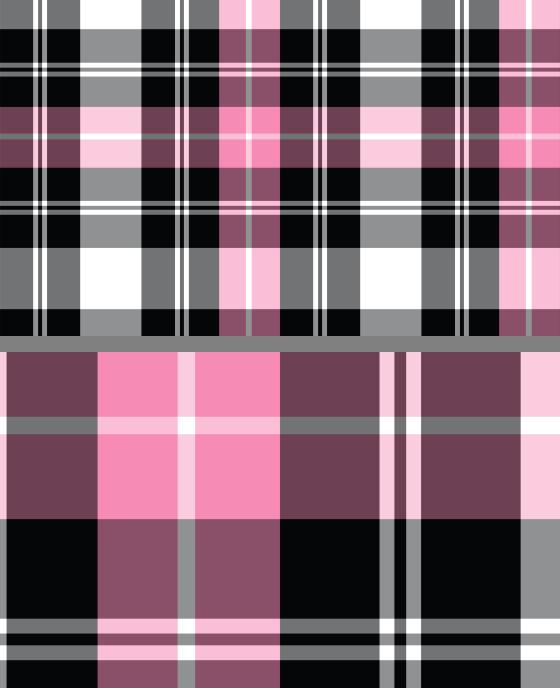
Top, the full canvas; bottom, a detail of the centre.
A Shadertoy shader for this pattern:

```glsl
// Tartan check in black, white and pink, two setts across the canvas.
// One thread sequence colours both warp and weft; the cloth is a fixed
// blend of the two, so every crossing shade follows from three yarns.

// Coverage of a stripe repeating every 384 threads, with smoothed edges.
float stripe(float x, float center, float halfWidth, float soft) {
    float d = abs(mod(x - center + 192.0, 384.0) - 192.0) - halfWidth;
    return 1.0 - smoothstep(-soft, soft, d);
}

// Yarn colour at thread position x of the sett.
vec3 yarn(float x, float soft) {
    const vec3 black = vec3(0.015, 0.022, 0.028);
    const vec3 pink = vec3(0.965, 0.545, 0.71);
    const vec3 white = vec3(1.0);

    // Broad bands on the black ground
    vec3 col = mix(black, white, stripe(x, 152.0, 42.0, soft));
    col = mix(col, pink, stripe(x, 342.3, 41.7, soft));

    // Thin line through the pink band
    col = mix(col, white, stripe(x, 341.2, 4.0, soft));

    // Paired lines through each black band
    for (int i = 0; i < 2; i++) {
        float center = 55.0 + 194.5 * float(i);
        float pair = stripe(x, center - 6.1, 3.4, soft)
                   + stripe(x, center + 6.1, 3.4, soft);
        col = mix(col, white, pair);
    }
    return col;
}

void mainImage(out vec4 fragColor, in vec2 fragCoord) {
    // Thread units: 768 across the canvas, measured from the top left
    float scale = 768.0 / iResolution.x;
    vec2 p = vec2(fragCoord.x, iResolution.y - fragCoord.y) * scale;
    float soft = 0.65 * scale;

    vec3 warp = yarn(p.x, soft);
    vec3 weft = yarn(p.y + 154.0, soft);
    fragColor = vec4(mix(weft, warp, 0.56), 1.0);
}
```
